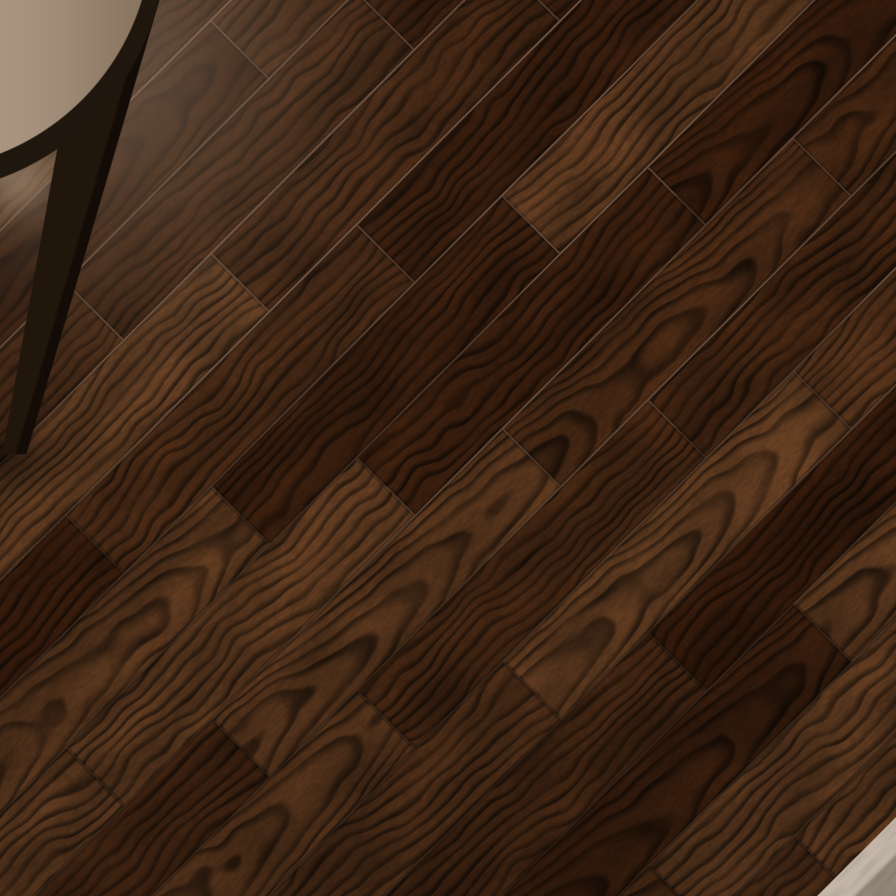
A WebGL 1 fragment shader for this texture:

```glsl
precision highp float;
// Dark wooden floor laid in diagonal rows, each row shifted by 0.3 of a plank.
// Grain is drawn as contour lines of a warped field, straight or arched by plank;
// a round table, its leg and a pale rug corner lie over the floor.
uniform vec2 u_resolution;

float hash(vec2 p) {
  vec3 q = fract(p.xyx * vec3(0.1031, 0.1030, 0.0973));
  q += dot(q, q.yzx + 33.33);
  return fract((q.x + q.y) * q.z);
}

float noise(vec2 p) {
  vec2 i = floor(p), f = fract(p);
  f = f * f * (3.0 - 2.0 * f);
  return mix(mix(hash(i), hash(i + vec2(1.0, 0.0)), f.x),
             mix(hash(i + vec2(0.0, 1.0)), hash(i + vec2(1.0, 1.0)), f.x), f.y);
}

// p: x along the plank, y across it, both 0 to 1
float grainLines(vec2 p, vec2 id) {
  vec2 seed = mod(id * vec2(17.3, 9.7), 97.0) + 20.0;
  float kind = hash(id + 61.0);
  float warp = noise(p * vec2(5.0, 1.6) + seed) + 0.35 * noise(p * vec2(16.0, 4.0) + seed);
  float side = p.y - 0.3 - 0.4 * hash(id + 83.0);
  float straight = (6.0 + 3.0 * kind) * p.y + 5.0 * (hash(id + 42.0) - 0.5) * p.x + 1.7 * warp;
  float arched = 4.5 * p.x + 9.0 * side * side + 1.3 * warp;
  float field = kind > 0.68 ? arched : straight;
  float s = fract(field);
  float line = smoothstep(0.35, 0.82, s) * (1.0 - smoothstep(0.82, 1.0, s));
  return line * (0.45 + 0.65 * noise(p * vec2(9.0, 5.0) + seed + 31.0));
}

vec3 floorColor(vec2 q, float px) {
  // Row and plank cells
  float across = (q.x + q.y) * 7.68 + 0.02;
  float row = floor(across);
  float along = (q.x - q.y) * 1.542 - 0.227 - 0.3 * (row - 5.0);
  vec2 id = vec2(floor(along), row) + 40.0;
  vec2 p = vec2(fract(along), fract(across));

  // Plank tone, grain and fine fibres
  float tone = hash(id);
  vec3 col = mix(vec3(0.19, 0.095, 0.04), vec3(0.34, 0.21, 0.115), smoothstep(0.0, 0.85, tone));
  col *= 0.82 + 0.36 * noise(p * vec2(7.0, 3.0) + id * 5.0);
  float fibre = noise(vec2(along * 60.0, across * 32.0) + 200.0);
  float pore = noise(vec2(along * 110.0, across * 75.0) + 300.0);
  col *= 0.88 + 0.14 * fibre + 0.1 * pore;
  col *= 1.0 - 0.55 * grainLines(p, id);

  // Pale bevels on the seams, fading towards the lower edge
  float seam = min(p.y, 1.0 - p.y) * 0.0921;
  float joint = min(p.x, 1.0 - p.x) * 0.4585;
  float lit = mix(0.75, 0.2, smoothstep(0.25, 0.85, q.y));
  lit *= 0.5 + 0.6 * noise(vec2(along * 3.0 + 50.0, floor(across + 0.5)));
  float edge = min(seam, joint);
  col *= 1.0 - 0.3 * (1.0 - smoothstep(0.001, 0.004, edge));
  float bevel = 1.0 - smoothstep(0.0006, 0.0006 + 1.2 * px, seam);
  float butt = 1.0 - smoothstep(0.0005, 0.0005 + 1.2 * px, joint);
  col = mix(col, vec3(0.50, 0.38, 0.30), lit * max(bevel, 0.7 * butt));

  // Soft window light, strongest beside the table
  vec2 g = q - vec2(0.08, 0.05);
  vec2 h = q - vec2(0.02, 0.20);
  col = mix(col, vec3(0.56, 0.47, 0.39), 0.62 * exp(-18.0 * dot(g, g)));
  col = mix(col, vec3(0.62, 0.53, 0.44), 0.6 * exp(-700.0 * dot(h, h)));
  return col * (1.0 - 0.12 * smoothstep(0.5, 1.0, q.y));
}

void main() {
  vec2 uv = gl_FragCoord.xy / u_resolution;
  float px = 1.0 / min(u_resolution.x, u_resolution.y);
  vec2 q = vec2(uv.x, 1.0 - uv.y); // measured down from the top
  vec3 col = floorColor(q, px);

  // Contact shadow and tapering leg
  vec2 foot = (q - vec2(0.0, 0.515)) * vec2(1.0, 1.6);
  col *= 1.0 - 0.5 * exp(-350.0 * dot(foot, foot));
  float left = q.x - (0.094 - 0.181 * q.y);
  float right = 0.178 - 0.293 * q.y - q.x;
  float leg = min(min(left, right), 0.507 - q.y);
  vec3 legColor = mix(vec3(0.075, 0.045, 0.02), vec3(0.13, 0.085, 0.045),
                      smoothstep(0.010, 0.014, right));
  col = mix(col, legColor, smoothstep(-px, px, leg));

  // Table top with its dark rim
  float rim = length(q - vec2(-0.094, -0.0625)) - 0.278;
  float top = length(q - vec2(-0.098, -0.078)) - 0.268;
  col = mix(col, vec3(0.12, 0.085, 0.05), 1.0 - smoothstep(-px, px, rim));
  vec3 topColor = mix(vec3(0.66, 0.58, 0.50), vec3(0.52, 0.44, 0.36), smoothstep(0.0, 0.2, q.x));
  col = mix(col, topColor, 1.0 - smoothstep(-px, px, top));

  // Rug corner with a pale border
  float rug = q.x + q.y - 1.912;
  vec3 rugColor = mix(vec3(0.74, 0.69, 0.64), vec3(0.56, 0.51, 0.46), smoothstep(0.038, 0.046, rug));
  rugColor *= 0.95 + 0.1 * noise(vec2(q.x - q.y, rug * 6.0) * 30.0 + 60.0);
  col = mix(col, rugColor, smoothstep(-px, px, rug));

  gl_FragColor = vec4(col, 1.0);
}
```
